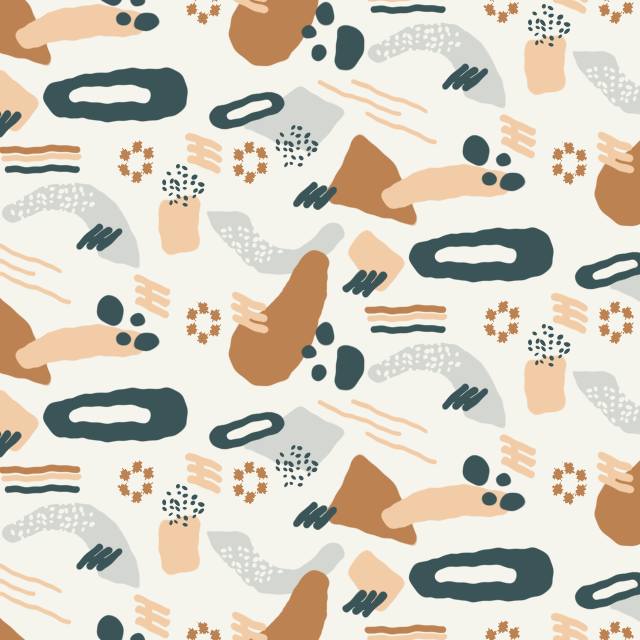
A three.js fragment shader for this pattern:

```glsl
// Half-drop repeat of hand-cut blobs, rings, pebbles, speckles and brush strokes.
#define PAPER vec3(0.96, 0.96, 0.93)
#define PEACH vec3(0.95, 0.80, 0.65)
#define BROWN vec3(0.74, 0.51, 0.32)
#define DARK vec3(0.23, 0.33, 0.34)
#define GRAY vec3(0.83, 0.84, 0.82)
#define SPAN 768.0              // design units across the canvas
#define CELL vec2(439.0, 384.0) // column width and vertical repeat
#define SOFT 1.0                // edge softness in design units
#define WOBBLE 1.1              // hand-drawn waver

varying vec2 vUv;

// Offset from the nearest repeat of a motif centre, y pointing down.
vec2 at(vec2 p, float x, float y) {
  vec2 c = vec2(x, y), q = p - c;
  q -= floor(q.x / CELL.x + 0.5) * CELL * vec2(1.0, 0.5);
  q.y -= CELL.y * floor(q.y / CELL.y + 0.5);
  return q + WOBBLE * (sin(q.yx * 0.12 + c) + 0.4 * sin(q.yx * 0.31 + c.yx));
}

vec2 hash2(vec2 p) {
  return fract(sin(vec2(dot(p, vec2(12.7, 31.1)), dot(p, vec2(26.9, 18.3)))) * 4375.5);
}

mat2 turn(float a) { return mat2(cos(a), -sin(a), sin(a), cos(a)); }

float softMax(float a, float b, float k) {
  float h = max(k - abs(a - b), 0.0);
  return max(a, b) + h * h * 0.25 / k;
}

float stroke(vec2 p, vec2 a, vec2 b, float r) {
  vec2 e = b - a;
  return length(p - a - e * clamp(dot(p - a, e) / dot(e, e), 0.0, 1.0)) - r;
}

// Signed distance to the outer side of a clockwise edge.
float edge(vec2 p, vec2 a, vec2 b) {
  vec2 e = normalize(b - a);
  return dot(p - a, vec2(e.y, -e.x));
}

float quad(vec2 p, vec2 a, vec2 b, vec2 c, vec2 d, float k) {
  return softMax(softMax(edge(p, a, b), edge(p, b, c), k),
                 softMax(edge(p, c, d), edge(p, d, a), k), k);
}

// Quadratic curve whose control points carry a radius in z.
float curve(vec2 p, vec3 a, vec3 b, vec3 c) {
  float d = 1e3;
  vec3 u = a;
  for (int i = 1; i <= 12; i++) {
    float t = float(i) / 12.0;
    vec3 v = mix(mix(a, b, t), mix(b, c, t), t);
    vec2 e = v.xy - u.xy;
    vec3 m = mix(u, v, clamp(dot(p - u.xy, e) / dot(e, e), 0.0, 1.0));
    d = min(d, length(p - m.xy) - m.z);
    u = v;
  }
  return d;
}

float pebble(vec2 p, vec2 c, vec2 r) {
  return (length((p - c) / r) - 1.0) * min(r.x, r.y);
}

// Three parallel strokes joined by a backbone.
float scribble(vec2 p, vec2 a, vec2 b, vec2 gap, float r) {
  vec2 s = mix(a, b, 0.35);
  float d = stroke(p, s, s + 2.0 * gap, r);
  for (int i = 0; i < 3; i++) d = min(d, stroke(p, a + gap * float(i), b + gap * float(i), r));
  return d;
}
float hand(vec2 p) { return scribble(p, vec2(-15, -20), vec2(18, -6), vec2(0, 13.5), 4.6); }
float zigzag(vec2 p) { return scribble(p, vec2(-23, 9), vec2(-2, -11), vec2(12, 2), 4.5); }

// Ring of six dry-brushed chips.
float chips(vec2 p) {
  float d = 1e3;
  for (int i = 0; i < 6; i++) {
    float k = float(i), a = k * 1.0472 + 0.5;
    vec2 q = turn(0.35 * sin(k * 2.4)) * (p - vec2(16, 18) * vec2(cos(a), sin(a)));
    q += 0.8 * sin(q.yx * 1.3 + k) + 0.4 * sin(q.yx * 2.9);
    d = min(d, max(abs(q.x) - 5.2, abs(q.y) - 6.2));
  }
  return d;
}

// Cellular seeds kept inside an ellipse.
float speckles(vec2 p, vec2 extent, float size) {
  float d = 1e3;
  for (int i = 0; i < 9; i++) {
    vec2 id = floor(p / size) + vec2(mod(float(i), 3.0), floor(float(i) / 3.0)) - 1.0;
    vec2 h = hash2(id), c = (id + 0.25 + 0.5 * h) * size;
    float seed = length(turn(6.28 * h.x) * (p - c) * vec2(1.0, 1.5)) - size * mix(0.26, 0.45, h.y);
    if (length(c / extent) < 1.0) d = min(d, seed);
  }
  return d;
}

void paint(inout vec3 col, vec3 ink, float d) { col = mix(ink, col, smoothstep(-SOFT, SOFT, d)); }

void main() {
  vec2 p = vec2(vUv.x, 1.0 - vUv.y) * SPAN, q;
  vec3 col = PAPER;
  // Gray kite, arch and bowl
  paint(col, GRAY, quad(at(p, 350., 145.), vec2(-62, 8), vec2(10, -42), vec2(66, -12), vec2(24, 40), 8.));
  q = at(p, 90., 270.);
  paint(col, GRAY, softMax(curve(q, vec3(-76, -14, 11), vec3(35, -75, 20), vec3(54, 48, 25)), edge(q, vec2(70, 51), vec2(30, 38)), 6.));
  paint(col, PAPER, speckles(q + vec2(32, 30), vec2(54, 30), 9.));
  q = at(p, 330., 290.);
  paint(col, GRAY, softMax(curve(q, vec3(-62, -42, 22), vec3(-5, 75, 15), vec3(72, -12, 12)), edge(q, vec2(-80, -38), vec2(75, -24)), 6.));
  paint(col, PAPER, speckles(q - vec2(-38, 8), vec2(46, 26), 9.));
  // Brown egg, wedge, chips
  paint(col, BROWN, curve(at(p, 335., 385.), vec3(-17, 35, 43), vec3(24, 5, 31), vec3(41, -65, 19)));
  paint(col, BROWN, quad(at(p, 447., 218.), vec2(-16, -62), vec2(30, -20), vec2(58, 56), vec2(-60, 22), 16.));
  paint(col, BROWN, min(chips(at(p, 164., 194.)), min(chips(at(p, 300., 194.)), chips(at(p, 244., 387.)))));
  // Peach cloud, jar, diamond, hands, long lines
  paint(col, PEACH, curve(at(p, 535., 225.), vec3(-63, 12, 13), vec3(-8, -16, 26), vec3(66, -4, 14)));
  paint(col, PEACH, quad(at(p, 215., 270.), vec2(-26, -30), vec2(24, -36), vec2(24, 32), vec2(-21, 35), 12.));
  paint(col, PEACH, quad(at(p, 451., 312.), vec2(-10, -40), vec2(38, 6), vec2(7, 42), vec2(-38, -7), 14.));
  paint(col, PEACH, min(hand(at(p, 243., 183.)), min(hand(at(p, 181., 355.)), hand(at(p, 298., 375.)))));
  q = at(p, 450., 135.);
  paint(col, PEACH, min(stroke(q, vec2(-67, -35), vec2(28, 2), 2.6), min(stroke(q, vec2(-27, -37), vec2(60, -3), 2.6), stroke(q, vec2(-10, 3), vec2(73, 35), 2.6))));
  // Stacked bars
  q = at(p, 488., 383.);
  paint(col, BROWN, stroke(q, vec2(-46, -10), vec2(44, -13), 4.));
  paint(col, PEACH, stroke(q, vec2(-45, 0), vec2(44, -4), 3.5));
  paint(col, DARK, stroke(q, vec2(-40, 13), vec2(42, 11), 4.));
  // Dark rings
  q = at(p, 140., 113.);
  paint(col, DARK, max(curve(q, vec3(-65, 5, 22), vec3(0, 2, 35), vec3(56, -1, 30)), -curve(q, vec3(-48, 2, 8), vec3(0, -2, 12), vec3(33, 1, 9))));
  q = at(p, 295., 132.);
  paint(col, DARK, max(curve(q, vec3(-29, 9, 14), vec3(0, 1, 18), vec3(32, -9, 13)), -curve(q, vec3(-17, 6, 5), vec3(0, 0, 8), vec3(25, -7, 5))));
  // Dark pebbles
  q = at(p, 595., 200.);
  paint(col, DARK, min(min(pebble(q, vec2(-23, -19), vec2(16, 18)), pebble(q, vec2(9, -8), vec2(9, 8))), min(pebble(q, vec2(-8, 14), vec2(9, 8)), pebble(q, vec2(20, 19), vec2(15, 11)))));
  q = at(p, 400., 425.);
  paint(col, DARK, min(min(pebble(q, vec2(-9, -24), vec2(11, 14)), pebble(q, vec2(-30, -2), vec2(9, 8))), pebble(q, vec2(-17, 23), vec2(9, 10))));
  paint(col, DARK, softMax(pebble(q, vec2(15, 16), vec2(22, 27)), 3.0 - q.x, 6.));
  // Dark seeds and zigzags
  paint(col, DARK, min(speckles(at(p, 218., 223.), vec2(23, 28), 9.), speckles(at(p, 355., 175.), vec2(23, 28), 9.)));
  paint(col, DARK, min(zigzag(at(p, 120., 285.)), min(zigzag(at(p, 379., 235.)), zigzag(at(p, 438., 338.)))));
  gl_FragColor = vec4(col, 1.0);
}
```
